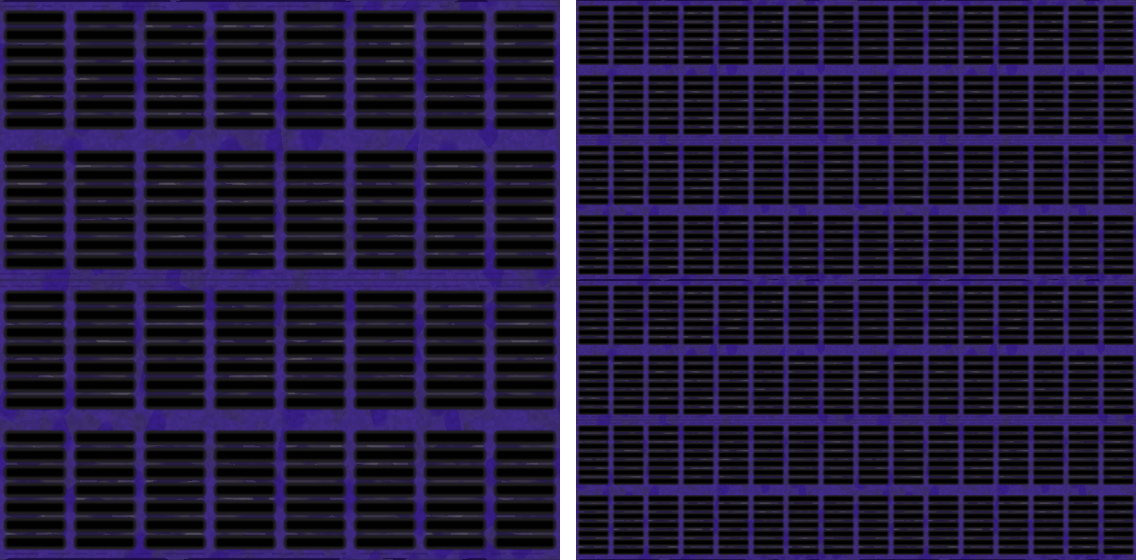
Left: one tile. Right: repeated 2 by 2.
Reproduce this texture procedurally as a Shadertoy shader.

```glsl
// Worn violet metal vent: 8 by 4 blocks of seven dark horizontal slots.

const float TAU = 6.2831853;
const vec2 GRID = vec2(8.0, 4.0);        // blocks across and down
const vec2 BLOCK = vec2(4.0, 8.0);       // block size, in slot pitches
const vec2 SLOT_HALF = vec2(1.77, 0.39);

const vec3 VIOLET = vec3(0.235, 0.155, 0.49);
const vec3 DUSTY = vec3(0.22, 0.165, 0.39);
const vec3 INDIGO = vec3(0.19, 0.09, 0.50);
const vec3 NAVY = vec3(0.10, 0.04, 0.25);
const vec3 GRIME = vec3(0.15, 0.11, 0.27);
const vec3 STEEL = vec3(0.235, 0.225, 0.27);
const vec3 RIM = vec3(0.125, 0.118, 0.12);
const vec3 HOLE = vec3(0.005, 0.005, 0.008);

vec2 hash2(vec2 p) {
    vec2 k = vec2(dot(p, vec2(127.1, 311.7)), dot(p, vec2(269.5, 183.3)));
    return fract(sin(k) * 43758.55);
}

// Wrapping cellular noise: x is the distance to a point, y its random value.
vec2 cellular(vec2 uv, vec2 period) {
    vec2 p = uv * period, cell = floor(p);
    vec2 best = vec2(9.0, 0.0);
    for (int j = -1; j <= 1; j++)
    for (int i = -1; i <= 1; i++) {
        vec2 id = cell + vec2(i, j);
        vec2 h = hash2(mod(id, period));
        float d = length(id + h - p);
        if (d < best.x) best = vec2(d, fract(h.x * 7.3 + h.y * 13.1));
    }
    return best;
}

// Layered sines with whole frequencies, so they wrap; range about -1 to 1.
float waves(vec2 uv) {
    vec2 a = uv * TAU;
    float n = sin(3.0 * a.x + 2.0 * a.y + 2.0 * sin(5.0 * a.y - 2.0 * a.x));
    n += 0.7 * sin(7.0 * a.y - 4.0 * a.x + 2.0 * sin(9.0 * a.x + 3.0 * a.y));
    n += 0.5 * sin(17.0 * a.x + 11.0 * a.y + 2.0 * sin(13.0 * a.y - 6.0 * a.x));
    return n / 2.2;
}

float roundBox(vec2 p, vec2 halfSize, float radius) {
    vec2 q = abs(p) - halfSize + radius;
    return length(max(q, 0.0)) + min(max(q.x, q.y), 0.0) - radius;
}

// Soft-edged coverage of the region where d is negative.
float cover(float d, float soft) {
    return 1.0 - smoothstep(-soft, soft, d);
}

// Distance from y to the nearest multiple of spacing.
float lineDistance(float y, float spacing) {
    return abs(mod(y + 0.5 * spacing, spacing) - 0.5 * spacing);
}

// Violet paint with patches, deep stains and fine grain.
vec3 paint(vec2 uv) {
    vec2 patches = cellular(uv, vec2(40.0, 32.0));
    vec2 stains = cellular(uv, vec2(24.0, 16.0));
    float grain = cellular(uv, vec2(144.0)).y - 0.5;
    float tone = 0.5 + 0.35 * waves(uv) + 0.5 * (patches.y - 0.5);
    vec3 color = mix(DUSTY, VIOLET, smoothstep(0.05, 0.65, tone));
    float stain = cover(stains.x - 0.48, 0.15) * step(0.68, stains.y);
    color = mix(color, INDIGO, 0.75 * stain);
    return color * (1.04 + 0.12 * grain);
}

// Panel joints halfway up and at the wrapping edge.
vec3 addSeams(vec3 color, vec2 uv, float y, float aa) {
    float seam = lineDistance(y, 16.0);
    float chips = cellular(uv, vec2(56.0, 64.0)).y;
    float flakes = cellular(uv, vec2(14.0, 32.0)).y;
    color = mix(color, DUSTY * 0.85, 0.7 * cover(seam - 0.06, aa));
    color = mix(color, NAVY * 1.6, 0.4 * step(0.35, chips) * cover(abs(seam - 0.36) - 0.05, aa));
    float edge = cover(lineDistance(y, 32.0) - 0.11, aa);
    return mix(color, NAVY, edge * step(0.35, flakes) * 0.9);
}

// Ribs between slots: grimy violet or bare steel, with scratched highlights.
vec3 ribColor(vec2 uv, float fromCenter) {
    float bare = smoothstep(-0.4, 0.6, waves(uv.yx + 0.3) + 0.7 * cellular(uv, vec2(20.0, 64.0)).y - 0.3);
    float scratch = step(0.83, cellular(uv, vec2(36.0, 96.0)).y);
    float crest = cover(fromCenter - 0.065, 0.05);
    vec3 color = mix(GRIME, STEEL, bare * (0.3 + 0.6 * crest));
    return color + crest * scratch * vec3(0.09, 0.09, 0.07);
}

void mainImage(out vec4 fragColor, in vec2 fragCoord) {
    vec2 uv = fragCoord / iResolution.xy;
    vec2 pos = uv * GRID * BLOCK;
    float aa = max(0.05, 24.0 / iResolution.y);

    // Position in the block, then relative to its nearest slot.
    vec2 local = mod(pos, BLOCK) - 0.5 * BLOCK;
    float slotIndex = clamp(floor(local.y + 0.5), -3.0, 3.0);
    vec2 p = vec2(local.x, local.y - slotIndex);
    float slot = roundBox(p, SLOT_HALF, 0.29);

    vec3 color = addSeams(paint(uv), uv, pos.y, aa);
    float ribs = cover(roundBox(local, vec2(1.66, 3.0), 0.05), 0.12);
    color = mix(color, ribColor(uv, abs(0.5 - abs(p.y))), ribs);

    // Shadowed rim, then the black opening.
    color *= 1.0 - 0.2 * cover(slot - 0.04, 0.08);
    color = mix(color, RIM, cover(slot, aa + 0.02));
    color = mix(color, HOLE, cover(slot + 0.15, aa + 0.045));
    fragColor = vec4(color, 1.0);
}
```
